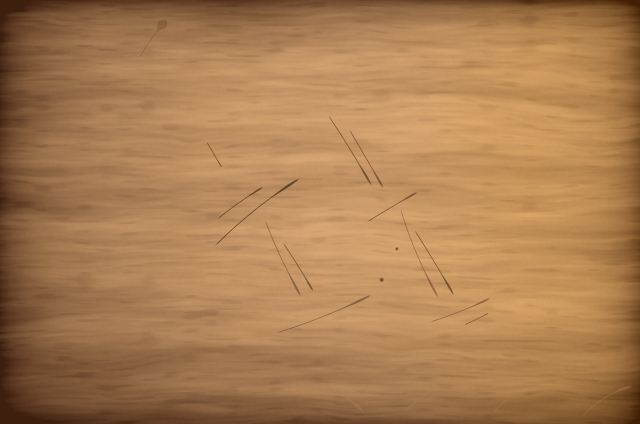
Reproduce this texture procedurally as a WebGL 2 fragment shader.

```glsl
#version 300 es
precision highp float;
// Warm scratched wooden board with horizontal grain and darkened edges.

uniform vec2 u_resolution;
out vec4 fragColor;

float hash(vec2 p) {
    vec3 q = fract(vec3(p.xyx) * 0.1031);
    q += dot(q, q.yzx + 33.33);
    return fract((q.x + q.y) * q.z);
}

float noise(vec2 p) {
    vec2 i = floor(p), f = fract(p);
    f = f * f * (3.0 - 2.0 * f);
    return mix(mix(hash(i), hash(i + vec2(1, 0)), f.x),
               mix(hash(i + vec2(0, 1)), hash(i + vec2(1, 1)), f.x), f.y);
}

float fbm(vec2 p) {
    float sum = 0.0, amp = 0.5;
    for (int i = 0; i < 4; i++) {
        sum += amp * noise(p);
        p = p * 2.03 + 17.7;
        amp *= 0.5;
    }
    return sum / 0.9375;
}

// Signed tone of the grain, about -0.3 to 0.3.
float grain(vec2 p) {
    p.y += 0.05 * (fbm(p * vec2(2.0, 4.0) + 5.0) - 0.5);
    p.y += 0.012 * (noise(p * vec2(7.0, 14.0)) - 0.5);
    float bands = fbm(p * vec2(1.3, 13.0) + 3.0) - 0.5;
    float streaks = fbm(p * vec2(4.0, 48.0) + 40.0) - 0.5;
    float fibres = noise(p * vec2(16.0, 170.0)) - 0.5;
    float pores = smoothstep(0.66, 0.95, noise(p * vec2(20.0, 125.0) + 90.0));
    float veins = smoothstep(0.62, 0.8, fbm(p * vec2(1.8, 22.0) + 70.0));

    // Long nested arches, strongest at the upper right.
    float arch = length((p - vec2(0.85, 0.85)) * vec2(1.0, 5.0));
    float rings = sin(arch * 55.0 + 5.0 * fbm(p * vec2(3.0, 12.0)));
    rings *= smoothstep(0.75, 0.2, arch);

    return 0.34 * bands + 0.36 * streaks + 0.10 * fibres
         - 0.11 * pores - 0.13 * veins + 0.025 * rings;
}

// Coverage of a slightly bent stroke that thickens towards one end.
float scratch(vec2 p, vec2 centre, float angle, float halfLen, float bend, float width) {
    vec2 along = vec2(cos(angle), sin(angle));
    vec2 d = p - centre;
    float u = dot(d, along) / halfLen;
    float v = dot(d, vec2(-along.y, along.x)) + bend * halfLen * (u * u - 0.5);
    float px = 1.0 / u_resolution.y;
    float w = 0.0009 + width * smoothstep(0.3, 0.75, u) * smoothstep(1.05, 0.75, u);
    return clamp((w - abs(v)) / px + 0.5, 0.0, 1.0) * smoothstep(1.0, 0.9, abs(u));
}

void main() {
    vec2 uv = gl_FragCoord.xy / u_resolution;
    vec2 p = gl_FragCoord.xy / u_resolution.y;

    // Broad light to the right of the middle, with shaded borders.
    vec2 q = uv - vec2(0.68, 0.57);
    float tone = 1.0 - 1.25 * q.x * q.x - 1.1 * q.y * q.y;
    vec2 low = exp(-uv / vec2(0.035, 0.05));
    vec2 high = exp(-(1.0 - uv) / vec2(0.035, 0.035));
    tone -= 0.62 * low.x + 0.55 * low.y + 0.68 * high.x + 0.72 * high.y;
    tone += 0.10 * (fbm(p * 3.0 + 21.0) - 0.5);
    tone += grain(p);
    tone += 0.035 * (noise(p * 190.0) - 0.5);

    vec3 colour = mix(vec3(0.40, 0.26, 0.16), vec3(0.80, 0.61, 0.42), clamp(tone, -0.4, 1.12));
    float golden = smoothstep(0.55, 0.95, uv.x + 0.25 * (noise(p * 3.0) - 0.5));
    colour += golden * vec3(0.012, 0.0, -0.045);

    // Dark scratches, steep or shallow, gathered right of the middle.
    for (int i = 0; i < 13; i++) {
        float k = float(i);
        float h = hash(vec2(k, 4.0)), g = hash(vec2(k, 9.0));
        vec2 centre = vec2(0.5, 0.22) + vec2(0.68, 0.5) * fract(k * vec2(0.618, 0.755) + 0.3);
        float angle = mod(k, 2.0) < 0.5 ? -1.05 + 0.25 * (g - 0.5) : 0.5 + 0.35 * (g - 0.5);
        float s = scratch(p, centre, angle, 0.03 + 0.13 * h * h, 0.12 * (g - 0.5), 0.0022 * h);
        colour = mix(colour, vec3(0.33, 0.22, 0.11), s * (0.45 + 0.4 * g));
    }

    // Pale scuffs along the bottom and one brown smear at the upper left.
    for (int i = 0; i < 4; i++) {
        float k = float(i);
        vec2 centre = vec2(0.8 + 0.21 * k, 0.03 + 0.04 * hash(vec2(k, 2.0)));
        float s = scratch(p, centre, i == 0 ? -0.5 : 0.55, 0.07, 0.15, 0.002);
        colour = mix(colour, vec3(0.70, 0.50, 0.29), 0.4 * s);
    }
    float smear = scratch(p, vec2(0.36, 0.91), 0.95, 0.055, 0.05, 0.010);
    colour = mix(colour, vec3(0.42, 0.28, 0.15), 0.4 * smear);

    // Small round pits.
    for (int i = 0; i < 2; i++) {
        float k = float(i);
        float d = length(p - vec2(0.90 + 0.036 * k, 0.34 + 0.073 * k)) - 0.0045 + 0.0012 * k;
        colour = mix(colour, vec3(0.38, 0.24, 0.13), 0.75 * smoothstep(0.002, -0.002, d));
    }

    fragColor = vec4(clamp(colour, 0.0, 1.0), 1.0);
}
```
